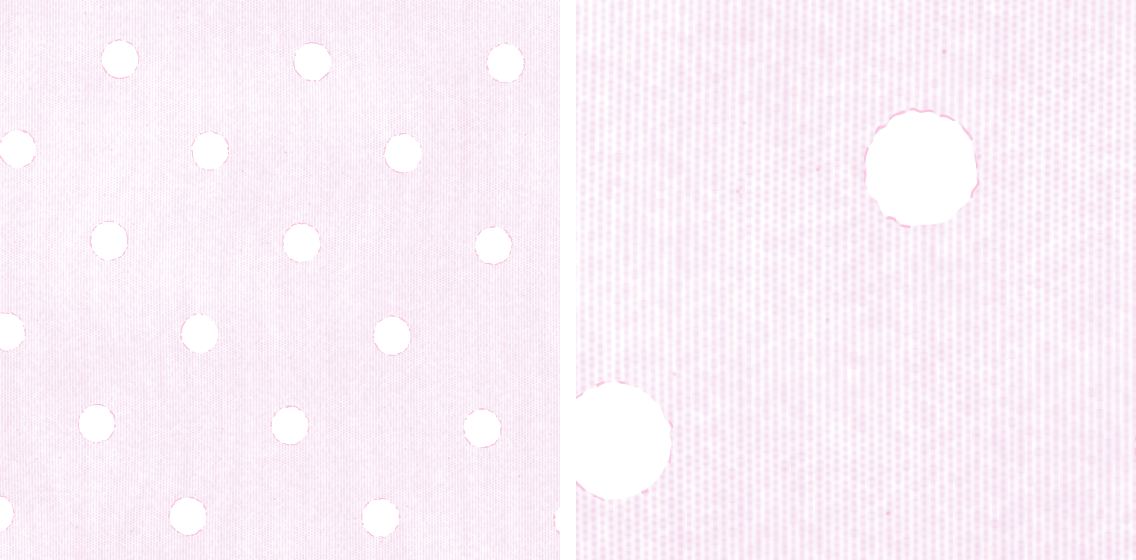
Left, the full canvas; right, a detail of the centre.
Reproduce this pattern procedurally as a WebGL 1 fragment shader.

```glsl
precision highp float;

uniform vec2 u_resolution;

float hash(vec2 p) {
  vec3 q = fract(vec3(p.xyx) * 0.1031);
  q += dot(q, q.yzx + 33.33);
  return fract((q.x + q.y) * q.z);
}

float valueNoise(vec2 p) {
  vec2 cell = floor(p);
  vec2 f = fract(p);
  f = f * f * (3.0 - 2.0 * f);
  float low = mix(hash(cell), hash(cell + vec2(1.0, 0.0)), f.x);
  float high = mix(hash(cell + vec2(0.0, 1.0)), hash(cell + 1.0), f.x);
  return mix(low, high, f.y);
}

float clouds(vec2 p) {
  float sum = 0.0;
  float weight = 0.5;
  for (int octave = 0; octave < 4; octave++) {
    sum += weight * valueNoise(p);
    p = p * 2.1 + 17.3;
    weight *= 0.5;
  }
  return sum;
}

// Signed distance to the nearest dot of a slightly skewed diagonal lattice
float dotDistance(vec2 uv) {
  vec2 stepDown = vec2(0.1618, -0.1647);
  vec2 stepUp = vec2(0.182, 0.1608);
  vec2 rel = uv - vec2(0.5378, 0.5651);
  float area = stepDown.x * stepUp.y - stepDown.y * stepUp.x;
  vec2 id = floor(vec2(rel.x * stepUp.y - rel.y * stepUp.x,
                       stepDown.x * rel.y - stepDown.y * rel.x) / area + 0.5);
  vec2 jitter = vec2(hash(id + 40.0), hash(id + 71.0)) - 0.5;
  vec2 d = rel - id.x * stepDown - id.y * stepUp - 0.002 * jitter;
  return length(d * vec2(1.03, 1.0)) - 0.0338 - 0.001 * jitter.x;
}

// Depth of pink in the cloth, 0 pale to 1 deep
float weaveTone(vec2 uv, vec2 thread, float visible) {
  float column = floor(thread.x);
  float stagger = thread.y + 0.5 * mod(column, 2.0);
  float warp = clamp(1.5 * cos(6.2832 * (thread.x - 0.5)), -1.0, 1.0);
  float weft = clamp(1.4 * cos(6.2832 * stagger), -1.0, 1.0);
  float patchy = 0.4 + 1.2 * valueNoise(uv * 18.0 + 5.0);
  float tone = 0.39 + 0.34 * (clouds(uv * 6.0) - 0.47);
  tone += visible * (0.22 * warp + 0.13 * patchy * weft * (0.6 + 0.4 * warp));
  tone += 0.1 * (hash(vec2(column, 9.0)) - 0.5);
  tone += 0.24 * visible * (hash(vec2(column, floor(stagger))) - 0.5);
  tone += 0.2 * (valueNoise(thread * vec2(1.3, 1.0) + 11.0) - 0.5);
  tone += 0.06 * (valueNoise(vec2(uv.x * 6.0, uv.y * 160.0)) - 0.5);
  return tone - 0.1 * exp(-9.0 * dot(uv - vec2(0.2, 0.68), uv - vec2(0.2, 0.68)));
}

// Sparse lint specks, one candidate per grid cell
float specks(vec2 uv, float pixel) {
  vec2 grid = uv * 24.0;
  vec2 cell = floor(grid);
  vec2 centre = 0.2 + 0.6 * vec2(hash(cell + 3.0), hash(cell + 57.0));
  float d = length(fract(grid) - centre) / 24.0 - 0.0012;
  float present = step(0.91, hash(cell + 120.0));
  return present * (0.35 + 0.6 * hash(cell + 200.0)) * (1.0 - smoothstep(-pixel, pixel, d));
}

void main() {
  vec2 uv = gl_FragCoord.xy / u_resolution;
  float pixel = 1.0 / min(u_resolution.x, u_resolution.y);

  // Fine threads, with a slight drift; faded when too small to resolve
  vec2 drift = vec2(valueNoise(uv * 4.0), valueNoise(uv * 4.0 + 31.0));
  vec2 thread = uv * vec2(192.0, 200.0) + 0.8 * drift;
  float visible = smoothstep(1.6, 2.4, 1.0 / (192.0 * pixel));
  float tone = weaveTone(uv, thread, visible);
  vec3 color = mix(vec3(1.0, 0.99, 1.0), vec3(0.952, 0.85, 0.925), tone);

  color = mix(color, vec3(0.94, 0.71, 0.84), specks(uv, pixel));

  // White dots, stepped by the threads, with a beaded pink rim
  float d = dotDistance(uv) + 0.0026 * (valueNoise(thread) - 0.5);
  float rim = 1.0 - smoothstep(0.0004, 0.0008 + 0.7 * pixel, abs(d - 0.0006));
  float beads = smoothstep(0.35, 0.6, valueNoise(thread * 1.2 + 80.0));
  color = mix(color, vec3(1.0), 1.0 - smoothstep(-0.6 * pixel, 0.6 * pixel, d));
  color = mix(color, vec3(0.98, 0.75, 0.87), 0.85 * rim * beads);

  gl_FragColor = vec4(clamp(color, 0.0, 1.0), 1.0);
}
```
